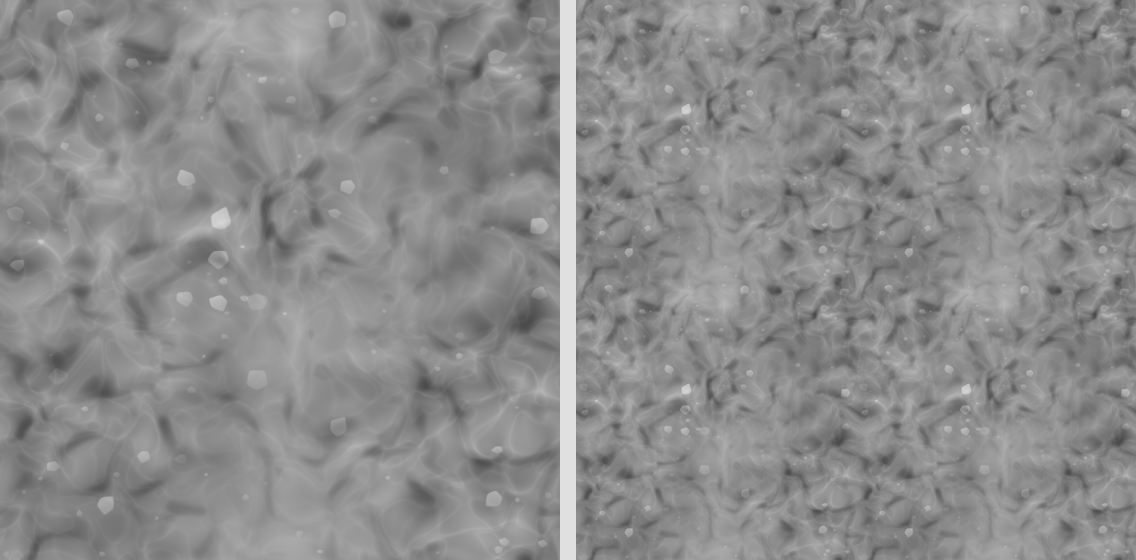
Left: one tile. Right: repeated 2 by 2.
This texture is drawn by a Shadertoy shader. Its source:

```glsl
// Tiling grey sediment: soft mottled clouds, pale wisps, dark pits and scattered light pebbles.

const float TAU = 6.2831853;
const float BASE_GREY = 0.553;

float hash(vec2 p, float seed) {
    return fract(sin(dot(p, vec2(127.1, 311.7)) + seed * 17.13) * 43758.5453);
}

// Slope contribution of one lattice corner, wrapped at the period
float corner(vec2 cell, vec2 offset, float period, float seed) {
    float angle = TAU * hash(mod(cell, period), seed);
    return dot(vec2(cos(angle), sin(angle)), offset);
}

// Gradient noise with a whole number of cells across the canvas
float noise(vec2 uv, float period, float seed) {
    vec2 p = uv * period;
    vec2 i = floor(p);
    vec2 f = p - i;
    vec2 u = f * f * f * (f * (f * 6.0 - 15.0) + 10.0);
    vec2 e = vec2(1.0, 0.0);
    float low = mix(corner(i, f, period, seed),
                    corner(i + e.xy, f - e.xy, period, seed), u.x);
    float high = mix(corner(i + e.yx, f - e.yx, period, seed),
                     corner(i + e.xx, f - e.xx, period, seed), u.x);
    return mix(low, high, u.y);
}

float fbm(vec2 uv, float period, float seed) {
    float sum = 0.0;
    float weight = 1.0;
    for (int octave = 0; octave < 3; octave++) {
        sum += weight * noise(uv, period, seed + float(octave));
        period *= 2.0;
        weight *= 0.5;
    }
    return sum;
}

vec2 warp(vec2 uv, float period, float amount, float seed) {
    return uv + amount * vec2(noise(uv, period, seed), noise(uv, period, seed + 1.0));
}

// Pale thread along the zero line of the noise
float wisp(vec2 uv, float period, float width, float seed) {
    float n = noise(uv, period, seed) / width;
    return 1.0 / (1.0 + n * n);
}

// Distance-like measure of a rounded irregular pentagon
float pebbleRadius(vec2 p, vec2 id, float seed) {
    float sum = 0.0;
    float turn = hash(id, seed);
    for (int side = 0; side < 5; side++) {
        float s = float(side);
        float angle = TAU * (turn + (s + 0.5 * hash(id, seed + s + 1.0)) / 5.0);
        sum += pow(max(dot(p, vec2(cos(angle), sin(angle))), 0.0), 7.0);
    }
    return pow(sum, 1.0 / 7.0);
}

// Sparse stones, one at most per cell; returns coverage times strength
float stones(vec2 uv, float cells, float share, float softness, float seed) {
    vec2 p = uv * cells;
    vec2 id = mod(floor(p), cells);
    float present = step(hash(id, seed), share);
    float radius = mix(0.09, 0.24, pow(hash(id, seed + 1.0), 1.5));
    vec2 jitter = vec2(hash(id, seed + 2.0), hash(id, seed + 3.0)) - 0.5;
    vec2 q = fract(p) - 0.5 - jitter * (1.0 - 3.2 * radius);
    q.y *= mix(1.0, 1.35, hash(id, seed + 4.0));
    float edge = max(softness, 1.0 / iResolution.y) * cells;
    float cover = smoothstep(edge, -edge, pebbleRadius(q, id, seed + 5.0) - radius);
    float shade = 1.0 + 0.7 * dot(q, vec2(-0.4, 0.9)) / radius * 0.4;
    return present * cover * shade * mix(0.3, 1.0, hash(id, seed + 11.0));
}

void mainImage(out vec4 fragColor, in vec2 fragCoord) {
    vec2 uv = fragCoord / iResolution.xy;
    vec2 bent = warp(uv, 6.0, 0.05, 3.0);
    vec2 curled = warp(bent, 15.0, 0.028, 8.0);

    // Broad clouds, paler through the middle
    float grey = BASE_GREY + 0.115 * fbm(uv, 3.0, 20.0);
    grey -= 0.018 * cos(TAU * uv.x);

    // Mottling and pits, stronger in some regions than in others
    float relief = clamp(1.0 + 1.3 * noise(uv, 3.0, 31.0) + 0.25 * cos(TAU * uv.x), 0.4, 1.7);
    float blobs = noise(curled, 18.0, 40.0);
    grey += relief * 0.11 * noise(bent, 9.0, 44.0);
    grey -= relief * 0.11 * blobs;
    grey -= relief * 0.10 * smoothstep(0.12, 0.6, blobs);
    grey -= relief * 0.05 * noise(curled, 32.0, 47.0);

    // Fine pale threads
    grey += relief * 0.034 * (wisp(curled, 14.0, 0.06, 50.0) - 0.32);
    grey += relief * 0.026 * (wisp(curled, 25.0, 0.07, 53.0) - 0.36);

    // Buried dim stones, then pebbles and grit on top
    grey -= 0.05 * stones(bent, 11.0, 0.4, 0.005, 60.0);
    grey += 0.15 * stones(uv, 14.0, 0.16, 0.0016, 80.0);
    grey += 0.11 * stones(uv, 31.0, 0.09, 0.0014, 100.0);

    fragColor = vec4(vec3(clamp(grey, 0.0, 1.0)), 1.0);
}
```
